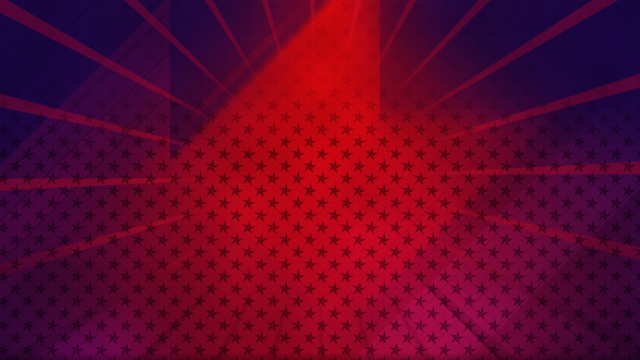
Write a WebGL 2 fragment shader that draws this background.

```glsl
#version 300 es
precision highp float;
// Crimson glow with radiating beams, diagonal panels and a lattice of faceted stars.
uniform vec2 u_resolution;
out vec4 fragColor;

float hash(vec2 p) {
    p = fract(p * vec2(123.34, 456.21));
    p += dot(p, p + 45.32);
    return fract(p.x * p.y);
}

float noise(vec2 p) {
    vec2 i = floor(p), f = fract(p);
    f = f * f * (3.0 - 2.0 * f);
    return mix(mix(hash(i), hash(i + vec2(1, 0)), f.x),
               mix(hash(i + vec2(0, 1)), hash(i + vec2(1, 1)), f.x), f.y);
}

float above(float edge, float x, float soft) {
    return smoothstep(edge - soft, edge + soft, x);
}

float band(float lo, float hi, float x, float soft) {
    return above(lo, x, soft) - above(hi, x, soft);
}

float glow(vec2 p, vec2 center, vec2 size) {
    vec2 d = (p - center) / size;
    return exp(-dot(d, d));
}

// Tapered beams every 15 degrees, starting away from the hub
float beams(vec2 p, float px) {
    vec2 d = p - vec2(0.88, 0.51);
    float radius = length(d), spacing = radians(15.0);
    float angle = atan(d.y, d.x) - radians(1.5);
    float offset = abs(angle - spacing * round(angle / spacing)) * radius;
    float halfWidth = max(0.0, 0.026 * (radius - 0.22));
    return (1.0 - above(halfWidth, offset, px)) * smoothstep(0.25, 0.48, radius);
}

// Staggered five-pointed stars: x is coverage, y selects the shaded facets
vec2 stars(vec2 p, float px) {
    float cell = 0.0681;
    vec2 g = (p - vec2(0.8264, 0.5718)) / cell;
    vec2 a = fract(g + 0.5) - 0.5, b = fract(g) - 0.5;
    vec2 d = (dot(a, a) < dot(b, b) ? a : b) * cell;
    float sector = radians(72.0);
    float angle = atan(d.x, d.y) - 0.15;
    angle -= sector * round(angle / sector);
    vec2 q = length(d) * vec2(cos(angle), sin(abs(angle)));
    vec2 tip = vec2(0.0195, 0.0);
    vec2 notch = 0.0082 * vec2(cos(sector * 0.5), sin(sector * 0.5));
    vec2 side = normalize(notch - tip);
    float dist = dot(q - tip, vec2(side.y, -side.x));
    return vec2(1.0 - above(0.0, dist, px), above(0.0, length(d) * sin(angle), px));
}

void main() {
    vec2 p = gl_FragCoord.xy / u_resolution.y;
    float px = 1.0 / u_resolution.y;
    float u = p.x + 1.0 - p.y;  // across the rising panels
    float v = p.x - 1.0 + p.y;  // across the falling panels

    // Central heat, narrowing toward the top
    float width = mix(0.67, 0.21, smoothstep(0.45, 1.0, p.y));
    float heat = exp(-pow((p.x - 0.905) / width, 2.0));
    heat *= 1.0 - 0.24 * smoothstep(0.4, 0.0, p.y);

    // Shadowed panels around the upper glow
    heat *= 1.0 - 0.55 * above(0.472, p.x, px) * (1.0 - above(0.915, u, 0.025));
    heat *= 1.0 - 0.3 * above(1.055, p.x, px) * above(0.68, p.y, 0.05);
    heat += 0.12 * band(0.845, 0.875, u, 0.008) * band(0.53, 0.8, p.x, 0.06);
    heat *= 1.0 - 0.1 * band(1.87, 2.3, u, 0.004) * above(0.35, p.y, 0.15);
    heat *= 1.0 - 0.12 * above(1.87, u, 0.006) * above(1.0, p.x, 0.05);
    heat *= 1.0 - 0.07 * (1.0 - above(0.04, v, 0.004)) * (1.0 - above(0.38, p.y, 0.05));

    float red = 0.13 + 0.65 * heat;
    vec3 color = vec3(red, 0.025, 0.275 - 0.29 * red);
    color.b += 0.07 * glow(p, vec2(1.02, 0.3), vec2(0.35, 0.25));

    // Blue corners and violet haze
    float cool = glow(p, vec2(0.0, 0.8), vec2(0.42, 0.5))
               + glow(p, vec2(1.78, 0.9), vec2(0.36, 0.45));
    color = mix(color, vec3(0.07, 0.015, 0.26), 0.65 * min(cool, 1.0));
    color += vec3(0.09, 0.0, 0.11) * glow(p, vec2(0.26, 0.02), vec2(0.16, 0.09));
    color += vec3(0.08, 0.01, 0.08) * glow(p, vec2(1.24, 0.1), vec2(0.25, 0.15));

    // Translucent diagonal panels
    float leftPanel = band(0.46, 0.84, u, 0.003) * (1.0 - above(0.472, p.x, px));
    color = mix(color, vec3(0.31, 0.025, 0.25), 0.42 * leftPanel);
    float innerPanel = band(0.62, 0.73, u, 0.002) * (1.0 - above(0.308, p.x, px));
    color += vec3(0.035, 0.0, 0.015) * innerPanel;
    float rightPanel = band(1.98, 2.3, u, 0.003) * (1.0 - above(0.62, p.y, 0.2));
    color += vec3(0.06, 0.01, 0.045) * rightPanel;

    // Fine seams along both diagonals
    for (int i = 0; i < 5; i++) {
        float k = float(i);
        float leftSeam = band(-0.002, 0.002, u - 0.27 - 0.115 * k, px);
        float rightSeam = band(-0.002, 0.002, u - 1.77 - 0.13 * k, px);
        color *= 1.0 - 0.28 * leftSeam * (1.0 - above(0.5, p.x, 0.08));
        color *= 1.0 - 0.15 * rightSeam * above(1.15, p.x, 0.12);
    }
    color *= 1.0 - 0.22 * band(0.385, 0.4, v, 0.003) * (1.0 - above(0.2, p.y, 0.05));

    // Beams glow above and darken slightly below
    float beam = beams(p, px);
    float upper = above(0.25, p.y, 0.15);
    vec3 beamColor = mix(vec3(0.43, 0.02, 0.2), vec3(0.82, 0.05, 0.1), heat);
    color = mix(color, beamColor, 0.68 * beam * upper);
    color *= 1.0 - 0.13 * beam * (1.0 - upper);

    // Star pattern fading out toward the top
    vec2 star = stars(p, px);
    float starFade = mix(0.15, 1.0, 1.0 - above(0.67, p.y, 0.13));
    color *= 1.0 - star.x * mix(0.2, 0.55, star.y) * starFade;

    // Mottled surface and fine grain
    color *= 0.93 + 0.14 * noise(p * 9.0) + 0.06 * (noise(p * 220.0) - 0.5);
    color *= 1.0 - 0.25 * smoothstep(0.025, 0.0, p.y);
    fragColor = vec4(clamp(color, 0.0, 1.0), 1.0);
}
```
